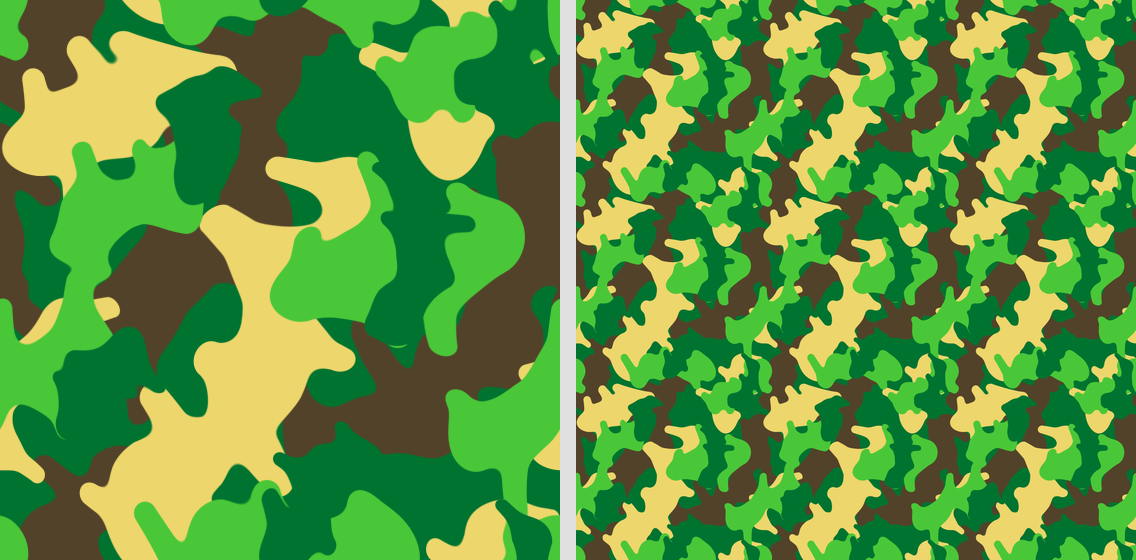
Left: one tile. Right: repeated 3 by 3.
This pattern is drawn by a WebGL 1 fragment shader. Its source:

```glsl
precision highp float;
// Seamless woodland camouflage: four layers of lobed, fingered splotches.

uniform vec2 u_resolution;

#define SLANT 0.80        // mean direction of the splotches, radians
#define SLANT_SPREAD 1.3  // range of directions
#define JITTER 0.15       // scatter of splotch centres
#define NODE_STEP 0.085   // spacing of nodes along a spine
#define SPINE_WOBBLE 0.10 // sideways scatter of those nodes
#define FILLET 0.034      // rounding where strokes join
#define WARP 0.045        // bending of the outlines
#define WARP_CELLS 4.0    // whole number of warp cells per tile

const vec3 DARK_GREEN = vec3(0.00, 0.45, 0.19);
const vec3 BROWN = vec3(0.32, 0.26, 0.16);
const vec3 LIGHT_GREEN = vec3(0.29, 0.78, 0.22);
const vec3 SAND = vec3(0.93, 0.84, 0.42);

vec2 hash2(vec2 p) {
  vec3 q = fract((p.xyx + 7.3) * vec3(0.5531, 0.4973, 0.6347));
  q += dot(q, q.yzx + 33.33);
  return fract((q.xx + q.yz) * q.zy);
}

vec2 direction(float angle) {
  return vec2(cos(angle), sin(angle));
}

// Gradient noise that wraps after WARP_CELLS cells.
float cornerRamp(vec2 cell, vec2 offset, float seed) {
  float turn = hash2(mod(cell, WARP_CELLS) + seed * vec2(3.0, 5.0)).x;
  return dot(direction(6.2832 * turn), offset);
}

float gradientNoise(vec2 p, float seed) {
  vec2 cell = floor(p), f = fract(p), e = vec2(1.0, 0.0);
  vec2 u = f * f * f * (f * (f * 6.0 - 15.0) + 10.0);
  float low = mix(cornerRamp(cell, f, seed),
                  cornerRamp(cell + e.xy, f - e.xy, seed), u.x);
  float high = mix(cornerRamp(cell + e.yx, f - e.yx, seed),
                   cornerRamp(cell + e.xx, f - e.xx, seed), u.x);
  return mix(low, high, u.y);
}

float smoothMin(float a, float b) {
  float h = max(FILLET - abs(a - b), 0.0) / FILLET;
  return min(a, b) - 0.25 * FILLET * h * h;
}

// Distance to a round stroke; each end holds its position and radius.
float taperedStroke(vec2 p, vec3 a, vec3 b) {
  vec2 pa = p - a.xy, ba = b.xy - a.xy;
  float t = clamp(dot(pa, ba) / max(dot(ba, ba), 1e-6), 0.0, 1.0);
  return length(pa - ba * t) - mix(a.z, b.z, t);
}

// Distance to one layer of five splotches on a jittered, wrapping lattice.
float splotches(vec2 p, vec2 origin, float scale, float seed) {
  vec2 w = p * WARP_CELLS;
  p += WARP * vec2(gradientNoise(w, seed), gradientNoise(w, seed + 9.0));

  float dist = 1.0;
  for (int i = 0; i < 5; i++) {
    float n = float(i);
    vec2 place = hash2(vec2(n, seed));
    vec2 form = hash2(vec2(n + 31.0, seed));
    vec2 centre = origin + n * vec2(0.2, 0.4) + JITTER * (place - 0.5);
    float size = scale * mix(0.8, 1.2, form.x);
    vec2 axis = direction(SLANT + SLANT_SPREAD * (form.y - 0.5));
    vec2 d = fract(p - centre + 0.5) - 0.5;
    vec2 q = vec2(dot(d, axis), dot(d, vec2(-axis.y, axis.x))) / size;

    // A wobbly spine with a finger at each node, on alternating sides.
    vec3 previous = vec3(0.0);
    float side = form.x < 0.5 ? -1.0 : 1.0;
    for (int j = 0; j < 5; j++) {
      float k = float(j);
      vec2 id = vec2(n * 5.0 + k + 50.0, seed);
      vec2 body = hash2(id), finger = hash2(id + vec2(40.0, 0.0));
      vec3 node = vec3((k - 2.0) * NODE_STEP,
                       SPINE_WOBBLE * (body.x - 0.5),
                       mix(0.030, 0.075, body.y));
      if (j == 0) previous = node;
      vec2 reach = direction(side * mix(0.9, 2.2, finger.x))
                 * mix(0.07, 0.16, finger.y);
      vec3 tip = vec3(node.xy + reach, 0.023);
      dist = smoothMin(dist, size * taperedStroke(q, previous, node));
      dist = smoothMin(dist, size * taperedStroke(q, vec3(node.xy, 0.034), tip));
      previous = node;
      side = -side;
    }
  }
  return dist;
}

vec3 paint(vec3 below, vec3 colour, float dist) {
  float edge = 0.8 / min(u_resolution.x, u_resolution.y);
  return mix(colour, below, smoothstep(-edge, edge, dist));
}

void main() {
  vec2 p = gl_FragCoord.xy / u_resolution;
  vec3 colour = DARK_GREEN;
  colour = paint(colour, BROWN, splotches(p, vec2(0.08, 0.05), 1.02, 1.0));
  colour = paint(colour, SAND, splotches(p, vec2(0.38, 0.15), 0.93, 2.0));
  colour = paint(colour, LIGHT_GREEN, splotches(p, vec2(0.46, 0.07), 0.86, 3.0));
  colour = paint(colour, DARK_GREEN, splotches(p, vec2(0.53, 0.17), 0.55, 4.0));
  gl_FragColor = vec4(colour, 1.0);
}
```
